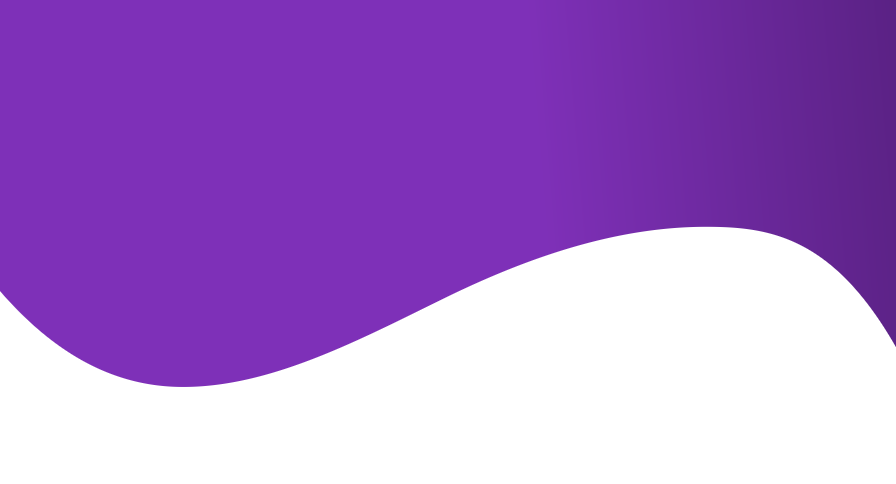
Write a WebGL 1 fragment shader that draws this background.

```glsl
precision highp float;
uniform vec2 u_resolution;

#define VIOLET vec3(0.495, 0.188, 0.720)
#define PLUM vec3(0.355, 0.132, 0.520)
#define PAPER vec3(1.0)
#define FADE_START 0.600
#define FADE_END 1.010
#define FADE_TILT 0.045

// Cubic through two knots; each knot is (x, height, slope).
float hermite(vec3 a, vec3 b, float x) {
    float span = b.x - a.x;
    float t = (x - a.x) / span;
    float s = 1.0 - t;
    float blend = t * t * (3.0 - 2.0 * t);
    return mix(a.y, b.y, blend) + span * t * s * (a.z * s - b.z * t);
}

// Height of the wave: left edge, trough, inflection, crest, right edge.
float waveHeight(float x) {
    vec3 left = vec3(0.0, 0.3986, -2.133);
    vec3 trough = vec3(0.2044, 0.2005, 0.0);
    vec3 middle = vec3(0.4948, 0.3829, 0.909);
    vec3 crest = vec3(0.7878, 0.5314, 0.0);
    vec3 right = vec3(1.0, 0.2826, -3.246);
    if (x < trough.x) return hermite(left, trough, x);
    if (x < middle.x) return hermite(trough, middle, x);
    if (x < crest.x) return hermite(middle, crest, x);
    return hermite(crest, right, x);
}

void main() {
    vec2 uv = gl_FragCoord.xy / u_resolution;

    // Flat violet that darkens along a slightly tilted axis.
    float axis = uv.x + FADE_TILT * (uv.y - 0.75);
    float fade = clamp((axis - FADE_START) / (FADE_END - FADE_START), 0.0, 1.0);
    vec3 sky = mix(VIOLET, PLUM, fade);

    // Distance to the wave in pixels, corrected for its local slope.
    float stepX = 1.0 / u_resolution.x;
    float rise = waveHeight(uv.x + 0.5 * stepX) - waveHeight(uv.x - 0.5 * stepX);
    float slope = rise * u_resolution.y;
    float dist = (uv.y - waveHeight(uv.x)) * u_resolution.y / sqrt(1.0 + slope * slope);
    float coverage = clamp(dist + 0.5, 0.0, 1.0);

    gl_FragColor = vec4(mix(PAPER, sky, coverage), 1.0);
}
```
